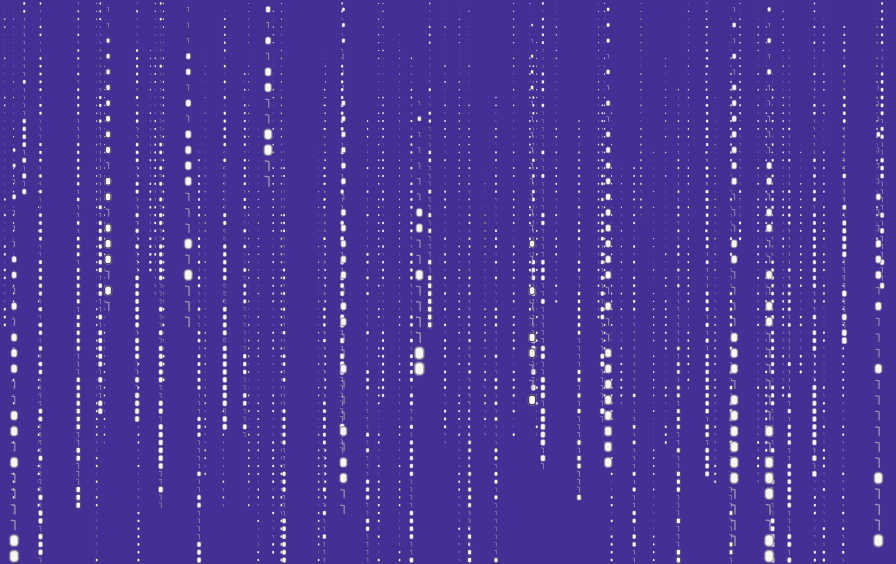
A Shadertoy shader for this pattern:

```glsl
// Falling columns of zeros and ones on violet: bright ovals and thin hooked strokes.
// Three layers of jittered columns (specks, medium, large) share one routine;
// in every column the glyphs grow from its top towards its lower end.
#define VIOLET vec3(0.27, 0.18, 0.58)
#define WHITE vec3(0.97, 0.97, 0.95)
#define SILVER vec3(0.67, 0.67, 0.69)
#define HALO vec3(0.50, 0.47, 0.60)
#define INK vec3(0.11, 0.09, 0.16)
#define ZERO_SHARE 0.50
#define INK_SHARE 0.28
#define LARGE_PITCH 0.0277
#define SMALL_PITCH 0.0139

float hash(vec2 p) {
    return fract(sin(dot(p, vec2(12.9898, 78.233))) * 43758.5453);
}

// Soft coverage of a signed distance, px is the size of one pixel.
float cover(float d, float px) {
    return smoothstep(0.7 * px, -0.7 * px, d);
}

float roundBox(vec2 p, vec2 b, float r) {
    vec2 q = abs(p) - b + r;
    return length(max(q, 0.0)) + min(max(q.x, q.y), 0.0) - r;
}

float segment(vec2 p, vec2 a, vec2 b) {
    vec2 e = b - a;
    return length(p - a - e * clamp(dot(p - a, e) / dot(e, e), 0.0, 1.0));
}

// Squarish oval: halo, rim, bright core.
void drawZero(inout vec3 col, vec2 p, float s, float px, vec3 rim) {
    float d = roundBox(p, vec2(0.74, 1.0) * s, 0.62 * s);
    col = mix(col, HALO, cover(d - 0.17 * s, px) * 0.8);
    col = mix(col, rim, cover(d, px));
    col = mix(col, WHITE, cover(d + 0.14 * s, px));
}

// Thin stem with a short flag at its upper left.
void drawOne(inout vec3 col, vec2 p, float s, float px) {
    vec2 corner = vec2(0.15, 0.75) * s;
    float d = min(segment(p, corner, vec2(0.15, -0.85) * s),
                  segment(p, corner, vec2(-0.5, 0.85) * s));
    col = mix(col, SILVER, cover(d - 0.12 * s, px) * 0.85);
}

// One layer of columns; cell holds column spacing and glyph pitch.
void drawLayer(inout vec3 col, vec2 uv, float px, vec2 cell, float size,
               float density, float seed) {
    vec2 id = floor(uv / cell);
    vec2 key = vec2(id.x, seed);
    if (hash(key) > density) return;

    // Extent of this column and position within it.
    vec2 centre = (id + 0.5) * cell;
    centre.x += (hash(key + 0.37) - 0.5) * (cell.x - 2.6 * size);
    float start = hash(key + 1.7);
    float top = 1.1 - 0.4 * start * start;
    float t = (top - centre.y) / mix(0.4, 1.2, hash(key + 2.9));
    if (t < 0.0 || t > 1.0) return;

    // Glyph choice is partly shared by neighbours, giving runs of zeros.
    float s = size * mix(0.75, 1.0, hash(key + 4.1)) * mix(0.25, 1.0, pow(t, 0.8));
    float pick = mix(hash(id + seed), hash(vec2(id.x, floor(id.y / 3.0)) + seed * 2.3), 0.45);
    vec3 rim = hash(key + 5.3) < INK_SHARE ? INK : SILVER;
    if (pick < ZERO_SHARE) drawZero(col, uv - centre, s, px, rim);
    else drawOne(col, uv - centre, s, px);
}

void mainImage(out vec4 fragColor, in vec2 fragCoord) {
    vec2 uv = fragCoord / iResolution.y;
    float px = 1.0 / iResolution.y;
    vec3 col = VIOLET;

    // Specks, medium columns, large columns.
    drawLayer(col, uv, px, vec2(0.0150, SMALL_PITCH), 0.0026, 0.50, 3.1);
    drawLayer(col, uv, px, vec2(0.0530, SMALL_PITCH), 0.0058, 0.92, 7.4);
    drawLayer(col, uv, px, vec2(0.1320, LARGE_PITCH), 0.0116, 0.85, 11.8);

    fragColor = vec4(col, 1.0);
}
```
